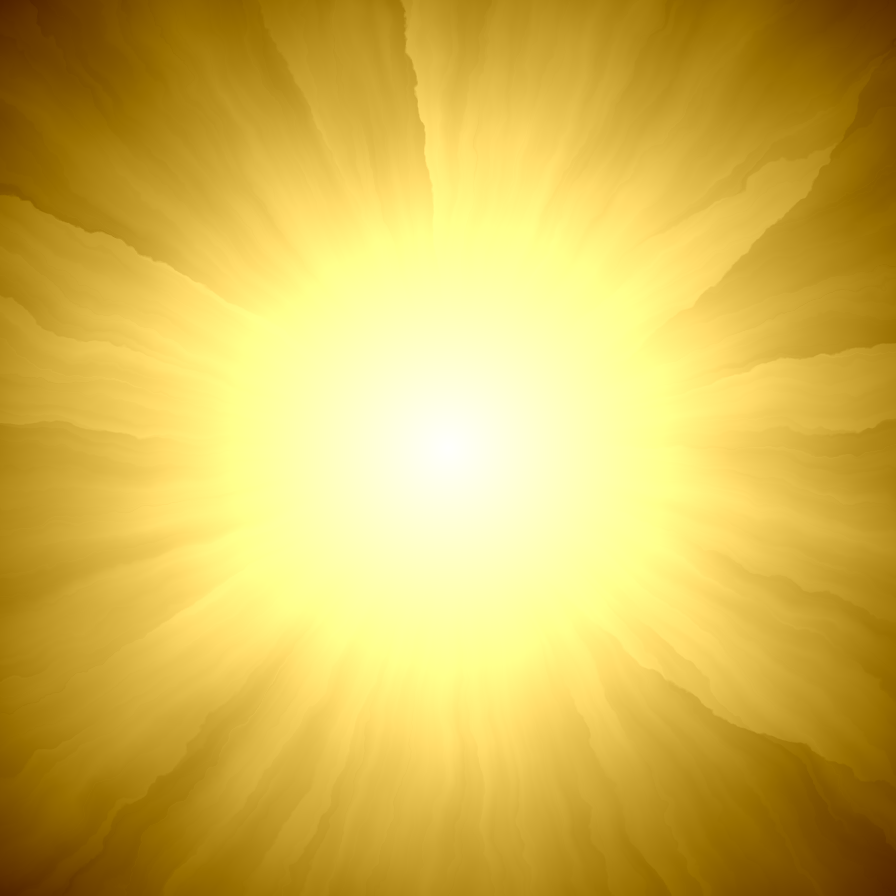
A Shadertoy shader for this background:

```glsl
#define RED_FADE vec2(1.565, 1.75)
#define GREEN_FADE vec2(1.455, 1.85)
#define BLUE_FADE vec2(0.99, 1.8)
#define RAY_START 0.12
#define RAY_FULL 0.38
#define WAVE_DEGREES 5.0
#define JAG_DEGREES 1.3
#define STREAK_DEPTH 0.075
#define SHARD_DEPTH 0.11
#define CLOUD_DEPTH 0.035
#define EDGE_COUNT 11

const float TAU = 6.28319;

// Each ray edge: angle, bend per unit radius, brightness jump, width (degrees)
const vec4 rayEdges[EDGE_COUNT] = vec4[EDGE_COUNT](
    vec4(95.0, 14.0, -0.038, 17.0),
    vec4(112.0, 10.0, -0.012, 10.0),
    vec4(148.0, 12.0, 0.030, 20.0),
    vec4(163.0, -10.0, 0.015, 9.0),
    vec4(177.0, 0.0, -0.015, 8.0),
    vec4(229.0, 0.0, -0.011, 12.0),
    vec4(315.0, 40.0, 0.022, 15.0),
    vec4(3.0, 0.0, 0.012, 7.0),
    vec4(14.0, 2.0, -0.023, 12.0),
    vec4(33.0, 35.0, 0.024, 10.0),
    vec4(43.0, -30.0, -0.011, 12.0));

// Radius where each edge is strongest
const float edgeRadius[EDGE_COUNT] = float[EDGE_COUNT](
    0.38, 0.46, 0.45, 0.48, 0.48, 0.48, 0.42, 0.50, 0.45, 0.43, 0.47);

float hash(vec2 p) {
    return fract(sin(dot(p, vec2(127.1, 311.7))) * 43758.5453);
}

float noise(vec2 p) {
    vec2 cell = floor(p), f = fract(p);
    f = f * f * (3.0 - 2.0 * f);
    return mix(mix(hash(cell), hash(cell + vec2(1, 0)), f.x),
               mix(hash(cell + vec2(0, 1)), hash(cell + vec2(1, 1)), f.x), f.y);
}

float fbm(vec2 p) {
    float sum = 0.0, amp = 0.5;
    for (int i = 0; i < 5; i++) {
        sum += amp * noise(p);
        p = mat2(1.6, 1.2, -1.2, 1.6) * p + 7.3;
        amp *= 0.5;
    }
    return sum;
}

// Broad rays: brighter on one side of a ragged edge, darker on the other
float broadRays(float angle, float r, float pixel) {
    float light = 0.0;
    for (int i = 0; i < EDGE_COUNT; i++) {
        vec4 edge = rayEdges[i];
        float center = edge.x + edge.y * (r - 0.4);
        float d = mod(angle - center + 180.0, 360.0) - 180.0;
        float side = clamp(radians(d) * r / pixel, -1.0, 1.0);
        float away = (r - edgeRadius[i]) / 0.2;
        light += edge.z * side * exp(-abs(d) / edge.w - away * away);
    }
    return light;
}

// Thin shards: angular ramps that break at cell borders and come and go outward
float shards(float angle, float r, float pixel) {
    float light = 0.0, count = 17.0, amp = 0.5;
    for (int i = 0; i < 4; i++) {
        float a = angle / 360.0 * count + 1.5 * r * float(i);
        float f = fract(a);
        float id = mod(floor(a), count);
        float tilt = noise(vec2(id * 7.0 + count, r * 9.0)) - 0.5;
        float soft = min(pixel * count / (TAU * r), 0.5);
        float window = smoothstep(0.0, soft, f) * smoothstep(0.0, soft, 1.0 - f);
        light += amp * tilt * (f - 0.5) * window;
        count = count * 2.0 + 1.0;
        amp *= 0.7;
    }
    return light;
}

void mainImage(out vec4 fragColor, in vec2 fragCoord) {
    float pixel = 1.0 / min(iResolution.x, iResolution.y);
    vec2 p = (fragCoord - 0.5 * iResolution.xy) * pixel;
    float r = max(length(p), 0.0001);
    vec2 dir = p / r;

    // Polar angle, gently waved for streaks and roughened for edges
    float waved = degrees(atan(p.y, p.x)) + WAVE_DEGREES * (fbm(p * 14.0 + 20.0) - 0.485);
    float ragged = waved + JAG_DEGREES * (fbm(p * 70.0 + 90.0) - 0.485);

    // Rays, streaks and faint clouds
    vec2 bent = vec2(cos(radians(waved)), sin(radians(waved)));
    float light = broadRays(ragged, r, pixel);
    light += SHARD_DEPTH * shards(ragged, r, pixel);
    light += STREAK_DEPTH * (fbm(bent * 9.0 + r * vec2(1.3, -0.7) + 40.0) - 0.485);
    light += CLOUD_DEPTH * (fbm(p * 9.0 + dir * 2.0 + 60.0) - 0.485);

    // Glow fading from white through yellow and gold to brown
    float t = r - light * smoothstep(RAY_START, RAY_FULL, r);
    vec3 glow = vec3(RED_FADE.x, GREEN_FADE.x, BLUE_FADE.x)
              - t * vec3(RED_FADE.y, GREEN_FADE.y, BLUE_FADE.y);
    fragColor = vec4(clamp(glow, 0.0, 1.0), 1.0);
}
```
